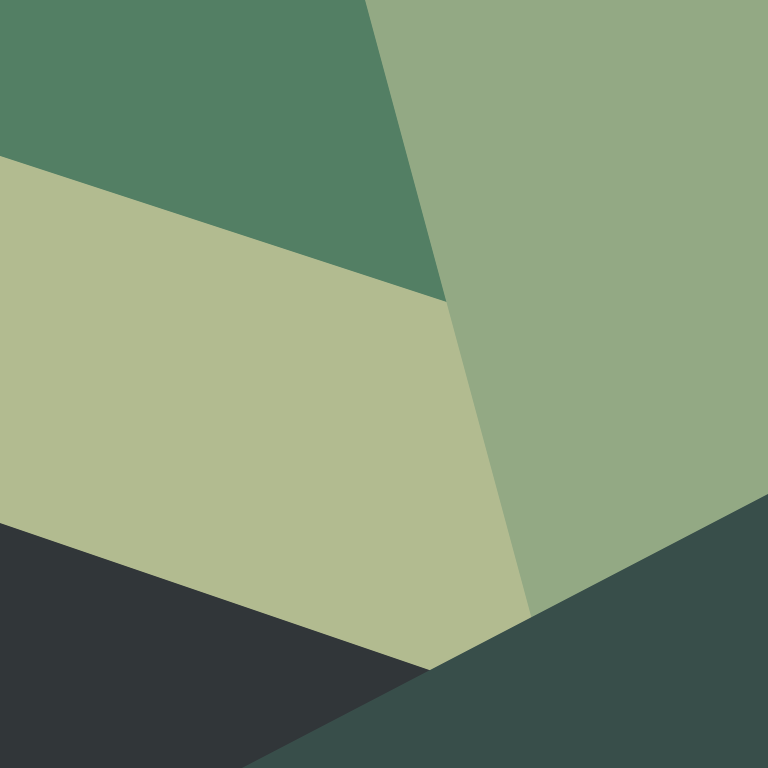
Give the GLSL for this background, as a Shadertoy shader.

```glsl
// Smooth coverage of the half-plane to the left of the line from a to b
float leftOf(vec2 p, vec2 a, vec2 b) {
    vec2 dir = normalize(b - a);
    float dist = dir.x * (p.y - a.y) - dir.y * (p.x - a.x);
    float pixel = 1.0 / min(iResolution.x, iResolution.y);
    return smoothstep(-0.6 * pixel, 0.6 * pixel, dist);
}

void mainImage(out vec4 fragColor, in vec2 fragCoord) {
    vec2 uv = fragCoord / iResolution.xy;

    vec3 charcoal = vec3(0.192, 0.212, 0.224);
    vec3 khaki = vec3(0.698, 0.733, 0.565);
    vec3 green = vec3(0.325, 0.498, 0.392);
    vec3 sage = vec3(0.576, 0.663, 0.518);
    vec3 teal = vec3(0.220, 0.306, 0.290);

    // Two falling bands on the left
    vec3 color = mix(charcoal, khaki, leftOf(uv, vec2(0.0, 0.319), vec2(0.559, 0.1276)));
    color = mix(color, green, leftOf(uv, vec2(0.0, 0.797), vec2(0.581, 0.607)));

    // Steep panel on the right
    color = mix(color, sage, leftOf(uv, vec2(0.4753, 1.0), vec2(0.6914, 0.1979)));

    // Rising wedge along the bottom
    color = mix(color, teal, leftOf(uv, vec2(1.0, 0.3568), vec2(0.315, 0.0)));

    fragColor = vec4(color, 1.0);
}
```
